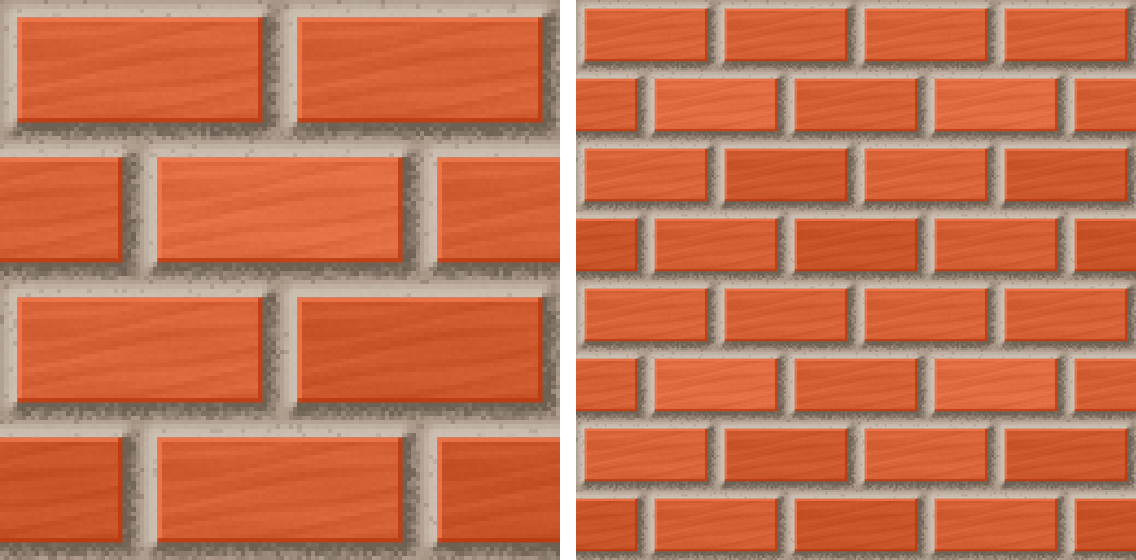
Left: one tile. Right: repeated 2 by 2.
A WebGL 2 fragment shader for this texture:

```glsl
#version 300 es
precision highp float;

uniform vec2 u_resolution;
out vec4 outColor;

const float TEXELS = 128.0;            // grid cells along each side
const vec2 CELL = vec2(64.0, 32.0);    // one brick with its joint
const vec2 HALF_BRICK = vec2(28.0, 12.0);

const vec3 BRICK_DARK = vec3(0.76, 0.30, 0.13);
const vec3 BRICK_MID = vec3(0.83, 0.37, 0.20);
const vec3 BRICK_LIGHT = vec3(0.91, 0.45, 0.28);
const vec3 RIM_LIGHT = vec3(0.96, 0.48, 0.31);
const vec3 RIM_DARK = vec3(0.71, 0.21, 0.05);
const vec3 MORTAR_DARK = vec3(0.43, 0.38, 0.33);
const vec3 MORTAR_MID = vec3(0.67, 0.60, 0.54);
const vec3 MORTAR_LIGHT = vec3(0.80, 0.75, 0.70);

float hash(vec2 p) {
    vec3 h = fract(vec3(p.xyx) * 0.1031);
    h += dot(h, h.yzx + 33.33);
    return fract((h.x + h.y) * h.z);
}

// Blend dark, middle and light for a level from -1 to 1
vec3 ramp(vec3 dark, vec3 middle, vec3 light, float level) {
    vec3 target = level < 0.0 ? dark : light;
    return mix(middle, target, min(abs(level), 1.0));
}

float boxDistance(vec2 p, vec2 halfSize) {
    vec2 d = abs(p) - halfSize;
    return length(max(d, 0.0)) + min(max(d.x, d.y), 0.0);
}

// Overall brightness of one brick
float brickTone(vec2 id) {
    float side = 1.0 - 2.0 * mod(id.x + id.y, 2.0);
    float contrast = mix(0.05, 0.29, min(id.y, 1.0));
    return 0.35 * cos(1.5708 * (id.y - 0.8)) + contrast * side;
}

// Slanted wavy streaks from layered sines
float streaks(vec2 p) {
    float y = p.y + 0.14 * p.x + 0.8 * sin(0.16 * p.x + 0.3 * p.y);
    return 0.45 * sin(1.1 * y + 2.0)
         + 0.30 * sin(2.3 * y + 0.07 * p.x + 1.0)
         + 0.30 * sin(0.55 * y - 0.11 * p.x);
}

vec3 brickColor(vec2 local, vec2 id, float grain) {
    float tone = brickTone(id);
    float slope = 0.12 * dot(local / HALF_BRICK, vec2(0.5));
    float level = tone + slope + 0.5 * streaks(local + HALF_BRICK) + 0.2 * (grain - 0.5);
    vec3 color = ramp(BRICK_DARK, BRICK_MID, BRICK_LIGHT, level);

    // One-texel bevel, lit from the upper left
    vec2 inner = HALF_BRICK - 1.0;
    float lit = float(local.x < -inner.x || local.y < -inner.y);
    float shaded = float(local.x > inner.x || local.y > inner.y);
    color = mix(color, RIM_LIGHT, 0.75 * lit);
    return mix(color, RIM_DARK, 0.75 * shaded);
}

vec3 mortarColor(vec2 local, float grain, float speck) {
    // Shadow lies below and right of the brick, light above and left
    vec2 outward = local - clamp(local, -HALF_BRICK, HALF_BRICK);
    float dist = length(outward);
    float facing = clamp(dot(outward / max(dist, 0.01), vec2(1.0)), -1.0, 1.0);
    float falloff = 1.0 - smoothstep(0.8, 4.7, dist + 1.2 * (grain - 0.5));
    float level = -facing * falloff + 0.32 * (grain - 0.5);
    level -= 0.5 * step(0.95, speck) * step(0.0, level);
    level += 0.2 * step(0.9, speck) * step(level, -0.4);
    return ramp(MORTAR_DARK, MORTAR_MID, MORTAR_LIGHT, level);
}

void main() {
    // Position in texels, measured downward from the top
    vec2 uv = gl_FragCoord.xy / u_resolution;
    vec2 pos = vec2(uv.x, 1.0 - uv.y) * TEXELS;
    vec2 texel = floor(pos);

    // Running bond: odd rows move by half a brick
    float row = floor(pos.y / CELL.y);
    vec2 shift = vec2(mod(row, 2.0) * 0.5 * CELL.x, 0.0);
    vec2 id = vec2(mod(floor((pos.x + shift.x) / CELL.x), 2.0), row);
    vec2 local = mod(pos + shift, CELL) - 0.5 * CELL;
    vec2 blockLocal = mod(texel + 0.5 + shift, CELL) - 0.5 * CELL;

    float grain = hash(texel);
    float speck = hash(texel + 211.0);
    vec3 brick = brickColor(blockLocal, id, grain);
    vec3 mortar = mortarColor(blockLocal, grain, speck);

    // Soft brick outline, one pixel wide
    float pixel = TEXELS / u_resolution.y;
    float cover = clamp(0.5 - boxDistance(local, HALF_BRICK) / pixel, 0.0, 1.0);
    outColor = vec4(mix(mortar, brick, cover), 1.0);
}
```
